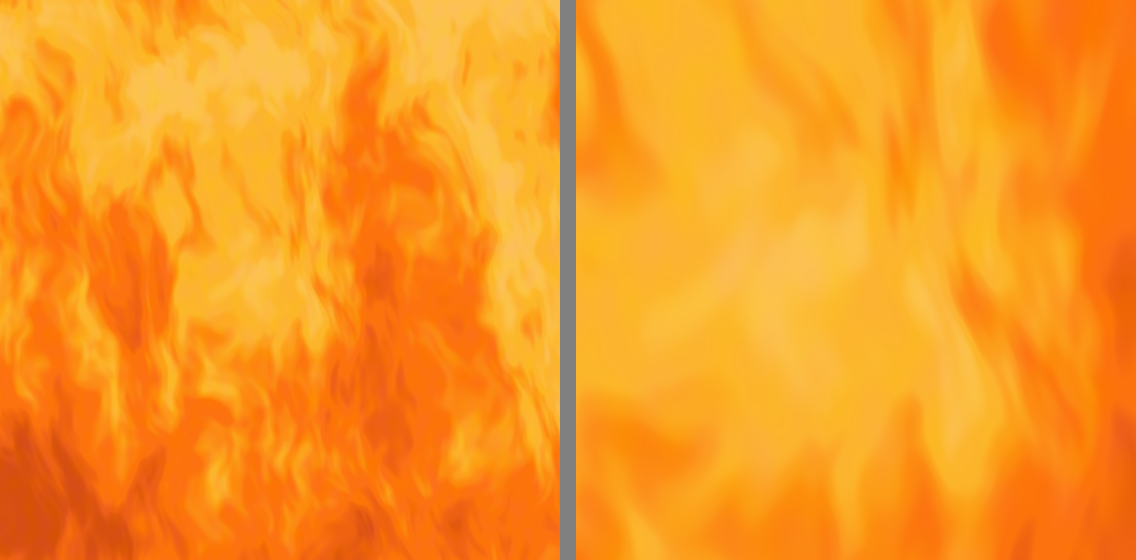
Left, the full canvas; right, a detail of the centre.
A Shadertoy shader for this texture:

```glsl
// Soft close-up of a blazing fire: pale yellow heat above, deep orange below.
// Warped gradient noise, stretched upward into licks and curled tongues, is
// summed into a heat field, evened out and coloured by a flame ramp.

#define RISE vec2(0.35, 1.35)        // direction and strength of the heat slope
#define BROAD_SCALE vec2(3.8, 3.2)   // large billows
#define TONGUE_SCALE vec2(6.0, 4.2)  // curled tongues with firmer edges
#define LICK_SCALE vec2(15.0, 6.0)   // upright licks
#define WISP_SCALE vec2(31.0, 13.0)  // short wisps
#define FLECK_SCALE vec2(64.0, 27.0) // small flecks
#define WARP 0.06                    // amount of curling
#define LEAN 0.14                    // sideways lean of the licks
#define CONTRAST 3.4                 // spread of the heat over the ramp
#define SEED vec2(17.0, 43.0)

vec2 hash22(vec2 p) {
    vec3 q = fract(vec3(p.xyx) * vec3(0.1031, 0.1030, 0.0973));
    q += dot(q, q.yzx + 33.33);
    return fract((q.xx + q.yz) * q.zy) * 2.0 - 1.0;
}

float cornerSlope(vec2 cell, vec2 local, vec2 corner) {
    return dot(hash22(cell + corner), local - corner);
}

// Gradient noise, roughly -0.7 to 0.7
float noise(vec2 p) {
    vec2 cell = floor(p), f = fract(p);
    vec2 w = f * f * f * (f * (f * 6.0 - 15.0) + 10.0);
    float low = mix(cornerSlope(cell, f, vec2(0, 0)), cornerSlope(cell, f, vec2(1, 0)), w.x);
    float high = mix(cornerSlope(cell, f, vec2(0, 1)), cornerSlope(cell, f, vec2(1, 1)), w.x);
    return 1.25 * mix(low, high, w.y);
}

float fbm(vec2 p) {
    float sum = 0.0, gain = 1.0;
    for (int i = 0; i < 3; i++) {
        sum += gain * noise(p);
        p = p * 2.03 + 19.7;
        gain *= 0.45;
    }
    return sum;
}

float heatField(vec2 uv) {
    // Curl the space, then lean it for the licks
    vec2 curl = vec2(fbm(uv * vec2(5.0, 4.0) + SEED), fbm(uv * vec2(6.0, 3.5) + SEED.yx));
    vec2 p = uv + WARP * curl;
    vec2 lick = vec2(p.x + LEAN * p.y, p.y);

    // Large shapes
    float heat = dot(uv - 0.5, RISE);
    heat += 1.05 * noise(p * BROAD_SCALE + SEED);
    heat += 0.40 * (smoothstep(-0.13, 0.13, noise(p * TONGUE_SCALE + SEED.yx)) - 0.5);

    // Fine upright detail
    heat += 0.62 * noise(lick * LICK_SCALE + SEED);
    heat += 0.46 * noise(lick * WISP_SCALE + SEED.yx);
    heat += 0.24 * noise(lick * FLECK_SCALE + SEED);
    return 1.0 / (1.0 + exp(-CONTRAST * heat));
}

// Stops sit near the middle of each colour's share of the area
vec3 flameRamp(float heat) {
    const vec3 ember = vec3(0.84, 0.31, 0.06);
    const vec3 rust = vec3(0.93, 0.38, 0.07);
    const vec3 deepOrange = vec3(0.99, 0.45, 0.05);
    const vec3 orange = vec3(0.99, 0.54, 0.07);
    const vec3 amber = vec3(0.99, 0.62, 0.11);
    const vec3 gold = vec3(0.99, 0.71, 0.17);
    const vec3 paleGold = vec3(0.99, 0.76, 0.31);
    vec3 color = mix(ember, rust, smoothstep(0.005, 0.045, heat));
    color = mix(color, deepOrange, smoothstep(0.04, 0.14, heat));
    color = mix(color, orange, smoothstep(0.22, 0.44, heat));
    color = mix(color, amber, smoothstep(0.42, 0.60, heat));
    color = mix(color, gold, smoothstep(0.58, 0.76, heat));
    return mix(color, paleGold, smoothstep(0.82, 0.96, heat));
}

void mainImage(out vec4 fragColor, in vec2 fragCoord) {
    vec2 uv = fragCoord / iResolution.xy;
    vec3 color = flameRamp(heatField(uv));

    // Faint blotches of warmer and cooler tint
    float tint = noise(uv * vec2(46.0, 26.0) + SEED);
    color += tint * vec3(0.0, -0.02, 0.07);

    fragColor = vec4(clamp(color, 0.0, 1.0), 1.0);
}
```
